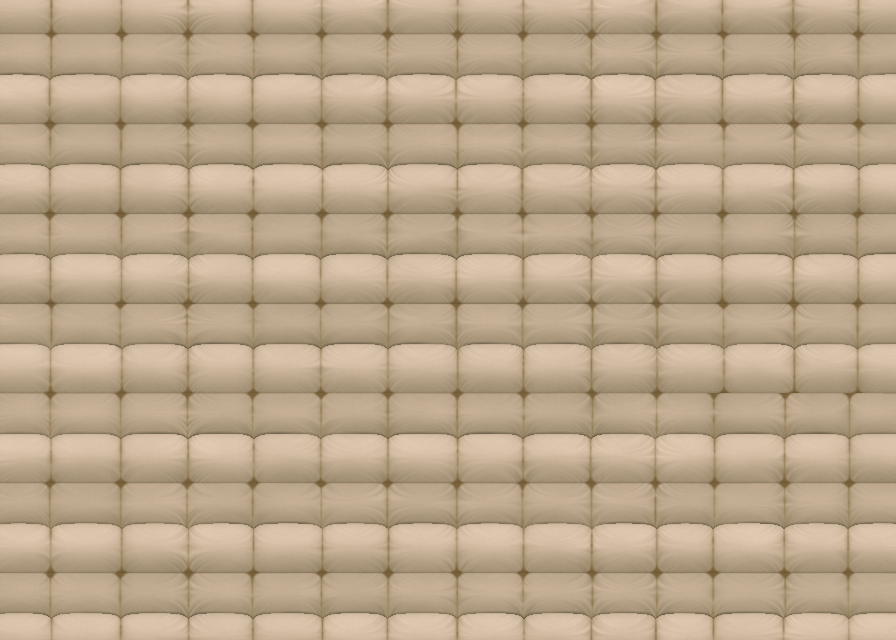
Write a WebGL 2 fragment shader that draws this texture.

```glsl
#version 300 es
precision highp float;

uniform vec2 u_resolution;
out vec4 fragColor;

const vec3 LIGHT = vec3(0.865, 0.775, 0.68);
const vec3 SHADE = vec3(0.61, 0.54, 0.43);
const vec3 OLIVE = vec3(0.60, 0.51, 0.35);
const vec3 GAP = vec3(0.47, 0.38, 0.23);
const vec2 PITCH = vec2(0.1051, 0.1403);   // one column, one pair of rows
const vec2 START = vec2(0.0821, 0.1160);   // first seam, first pair, from top left
const float SPLIT = 0.555;                 // share of a pair taken by its upper row

float hash(vec2 p) {
    return fract(sin(dot(p, vec2(127.1, 311.7))) * 43758.5453);
}

float noise(vec2 p) {
    vec2 i = floor(p), f = fract(p);
    f = f * f * (3.0 - 2.0 * f);
    return mix(mix(hash(i), hash(i + vec2(1, 0)), f.x),
               mix(hash(i + vec2(0, 1)), hash(i + vec2(1, 1)), f.x), f.y);
}

float roundedBox(vec2 p, vec2 halfSize, float radius) {
    vec2 q = abs(p) - halfSize + radius;
    return length(max(q, 0.0)) + min(max(q.x, q.y), 0.0) - radius;
}

// Seam position in columns: slight drift, and a slipped run in the lower right
float seam(float i, float row) {
    float drift = 0.06 * (hash(vec2(i, 3.0)) - 0.5) + 0.03 * (hash(vec2(i, row)) - 0.5);
    return i + drift - 0.14 * step(9.5, i) * step(6.5, row);
}

// Column index, distance from its left seam, and its width
vec3 columnAt(float x, float row) {
    float col = floor(x);
    if (x < seam(col, row)) col -= 1.0;
    else if (x > seam(col + 1.0, row)) col += 1.0;
    float left = seam(col, row);
    return vec3(col, vec2(x - left, seam(col + 1.0, row) - left) * PITCH.x);
}

float rowAt(float y) {
    return 2.0 * floor(y) + step(SPLIT, fract(y));
}

// Drop of a pillow top towards its seams, strongest where pairs overlap
float archDrop(vec3 column, float y) {
    float side = min(column.y, column.z - column.y);
    float overlap = 1.0 - smoothstep(0.0, 0.32, abs(fract(y + 0.5) - 0.5));
    return overlap * (0.055 * exp(-side / 0.006) + 0.022 * exp(-side / 0.02));
}

// Light over the height of a pillow, v running from bottom to top
float pillowTone(float v, float lower) {
    float crown = mix(0.05, 0.94, smoothstep(-0.05, 0.75, v)) - 0.15 * smoothstep(0.85, 1.0, v);
    float flank = 0.1 + 0.48 * smoothstep(0.0, 0.55, v) - 0.12 * smoothstep(0.6, 1.0, v);
    return mix(crown, flank, lower);
}

// Gathered creases that fan out from a seam and fade with distance
float creases(float side, float y, float v, float seed) {
    float fan = y * 150.0 + (v - 0.5) * side * 900.0;
    float fine = noise(vec2(side * 45.0 + seed * 17.0, fan + seed * 91.0)) - 0.5;
    float longFold = noise(vec2(side * 18.0 + seed * 7.0, fan * 0.6 + seed * 37.0)) - 0.5;
    return fine * exp(-side / 0.009) * 0.6 + longFold * exp(-side / 0.028) * 0.35;
}

void main() {
    vec2 p = gl_FragCoord.xy / u_resolution.y;
    float pixel = 1.0 / u_resolution.y;

    // Row within its pair, bent by the arched tops
    float x = (p.x - START.x) / PITCH.x;
    float y = (1.0 - p.y - START.y) / PITCH.y;
    y -= archDrop(columnAt(x, rowAt(y)), y);
    float row = rowAt(y), lower = step(SPLIT, fract(y));
    float share = mix(SPLIT, 1.0 - SPLIT, lower);
    float v = 1.0 - (fract(y) - lower * SPLIT) / share;
    float height = share * PITCH.y;

    // Column between two drifting seams
    vec3 column = columnAt(x, row);
    float width = column.z, side = min(column.y, width - column.y);
    float nearSeam = column.x + step(width * 0.5, column.y);
    float seed = hash(vec2(nearSeam, row));
    float gather = 0.35 + 0.9 * hash(vec2(nearSeam, 11.0));

    // Pillow outline, puckered at the seams and rounded at the middle joints
    float middle = mix(1.0 - v, v, lower);
    float radius = mix(0.003, 0.014, smoothstep(0.4, 0.7, middle));
    float pucker = (noise(vec2(p.y * 190.0, nearSeam * 5.3)) - 0.5) * 0.0024;
    vec2 local = vec2(column.y - width * 0.5, (v - 0.5) * height);
    float d = roundedBox(local, vec2(width * 0.5 - 0.0004 + pucker, height * 0.5), radius);

    // Fabric: broad light, variation between pillows, creases, grain
    float tone = pillowTone(v, lower) + 0.03 - 0.1 * smoothstep(0.03, 0.0, side);
    tone += 0.08 * (hash(vec2(column.x, row + 40.0)) - 0.5);
    tone += 0.09 * (noise(p * vec2(22.0, 40.0)) - 0.5) + 0.05 * (noise(p * 420.0) - 0.5);
    tone += gather * creases(side, p.y, v, seed);
    vec3 color = mix(SHADE, LIGHT, clamp(tone, -0.1, 1.05));

    // Rolled edges turn olive, in broken patches along each seam
    float patches = noise(vec2(p.y * 70.0, nearSeam * 9.7));
    color = mix(color, OLIVE, exp(-side / 0.0032) * (0.25 + 0.65 * patches));

    // Gaps: open at the middle joints, faint and uneven along the seams
    float joint = smoothstep(0.72, 0.95, middle) * smoothstep(0.016, 0.006, side);
    vec3 gap = mix(OLIVE * 0.94, GAP, max(joint, 0.45 * patches * gather));
    float cover = smoothstep(-0.001 - pixel, 0.001 + pixel, d);
    color = mix(color, gap, cover * mix(0.45 + 0.45 * patches, 1.0, joint));

    // Uneven shadow under each pair, fainter under its upper row
    float dimming = mix(0.09, 0.1 + 0.18 * noise(vec2(p.x * 28.0, row)), lower);
    color *= 1.0 - dimming * smoothstep(0.0035 + pixel, 0.0, v * height);
    fragColor = vec4(color, 1.0);
}
```
